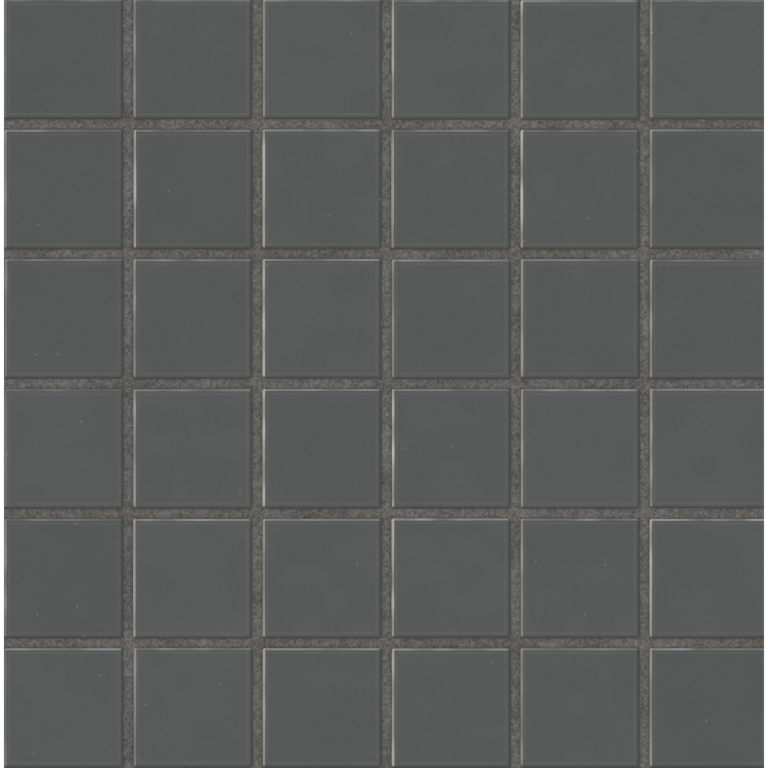
A WebGL 1 fragment shader for this pattern:

```glsl
precision highp float;
// Six by six glazed grey tiles set in grainy grout, with thin white side margins.
// A rounded box repeated by mod gives each tile; its left and top rims catch an
// uneven light, its right and bottom rims fall dark. Lengths: 1/1000 of the canvas.
uniform vec2 u_resolution;

float hash(vec2 p) {
  vec3 q = fract(vec3(p.xyx) * 0.1031);
  q += dot(q, q.yzx + 33.33);
  return fract((q.x + q.y) * q.z);
}

float noise(vec2 p) {
  vec2 i = floor(p), f = fract(p);
  f = f * f * (3.0 - 2.0 * f);
  return mix(mix(hash(i), hash(i + vec2(1.0, 0.0)), f.x),
             mix(hash(i + vec2(0.0, 1.0)), hash(i + vec2(1.0)), f.x), f.y);
}

float roundedBox(vec2 p, vec2 halfSize, float radius) {
  vec2 q = abs(p) - halfSize + radius;
  return length(max(q, 0.0)) + min(max(q.x, q.y), 0.0) - radius;
}

// Soft line of the given half width around d = 0
float line(float d, float halfWidth, float aa) {
  return 1.0 - smoothstep(halfWidth - aa, halfWidth + aa, abs(d));
}

void main() {
  float aa = 750.0 / min(u_resolution.x, u_resolution.y);
  vec2 pos = 1000.0 * gl_FragCoord.xy / u_resolution;
  pos.y = 1000.0 - pos.y; // y runs down from the top edge

  // Repeat: p is measured from the centre of the tile
  vec2 pitch = vec2(168.1, 168.9);
  vec2 halfTile = vec2(77.6, 78.0);
  vec2 grid = pos - vec2(5.2, -0.6) + 0.5 * (pitch - 2.0 * halfTile);
  vec2 cell = floor(grid / pitch);
  vec2 p = mod(grid, pitch) - 0.5 * pitch;
  vec2 seed = cell * 17.0 + 40.0;
  p += 0.8 * (vec2(hash(seed), hash(seed + 5.0)) - 0.5);
  float d = roundedBox(p, halfTile, 4.0);

  // Grout: coarse stains, fine grit and a shadow beside the tiles
  float grit = 0.6 * noise(pos / 2.3) + 0.4 * noise(pos / 4.1 + 70.0);
  vec3 grout = vec3(0.392, 0.382, 0.366) + 0.16 * (grit - 0.5);
  grout += 0.05 * (noise(pos / vec2(45.0, 30.0)) - 0.5);
  grout *= 1.0 - 0.2 * exp(-max(d, 0.0) / 1.6);

  // Glaze: nearly flat, with a faint tone per tile and soft clouds
  vec3 glaze = vec3(0.343, 0.352, 0.351) + 0.012 * (hash(seed + 9.0) - 0.5);
  glaze += 0.010 * (noise(pos / 34.0) - 0.5) + 0.008 * (noise(pos / 3.0) - 0.5);

  // Inner bevel: a faint pale line just inside the edge
  glaze += 0.022 * line(d + 6.5, 1.2, aa);

  // Dark right and bottom rims
  vec2 toFarEdge = halfTile - p;
  float shade = max(line(toFarEdge.x - 1.0, 1.5, aa), line(toFarEdge.y - 1.0, 1.5, aa));
  glaze *= 1.0 - 0.17 * shade;

  // Reflections on the left and top rims, broken up along their length
  vec2 toNearEdge = halfTile + p;
  float wearLeft = noise(vec2(pos.y / 28.0, seed.x));
  float wearTop = noise(vec2(pos.x / 24.0, seed.y + 90.0));
  float left = line(toNearEdge.x - 2.0, 1.5 + 0.5 * wearLeft, aa)
             * smoothstep(0.0, 5.0, toFarEdge.y);
  float top = line(toNearEdge.y - 1.6, 1.2 + 0.4 * wearTop, aa)
            * smoothstep(0.0, 5.0, toFarEdge.x);
  left *= mix(0.45, 1.0, hash(seed + 21.0)) * (0.55 + 0.55 * wearLeft);
  top *= mix(0.3, 0.85, hash(seed + 33.0)) * (0.35 + 0.8 * wearTop);
  left *= cell.x < 0.5 ? 0.5 : 1.0;
  glaze = mix(glaze, vec3(0.71, 0.70, 0.69), min(left, 1.0));
  glaze = mix(glaze, vec3(0.61, 0.62, 0.63), min(top, 1.0));

  // Rare small pale specks in the glaze
  vec2 speckCell = floor(pos / 30.0);
  vec2 speckAt = 0.25 + 0.5 * vec2(hash(speckCell + 3.0), hash(speckCell + 8.0));
  float speck = 1.0 - smoothstep(0.5, 1.5 + aa, length(pos - 30.0 * (speckCell + speckAt)));
  glaze += 0.07 * speck * step(0.965, hash(speckCell + 60.0));

  vec3 color = mix(glaze, grout, smoothstep(-aa, aa, d));

  // White side margins
  float inside = smoothstep(5.2 - aa, 5.2 + aa, pos.x)
               * (1.0 - smoothstep(994.8 - aa, 994.8 + aa, pos.x));
  gl_FragColor = vec4(mix(vec3(1.0), color, inside), 1.0);
}
```
